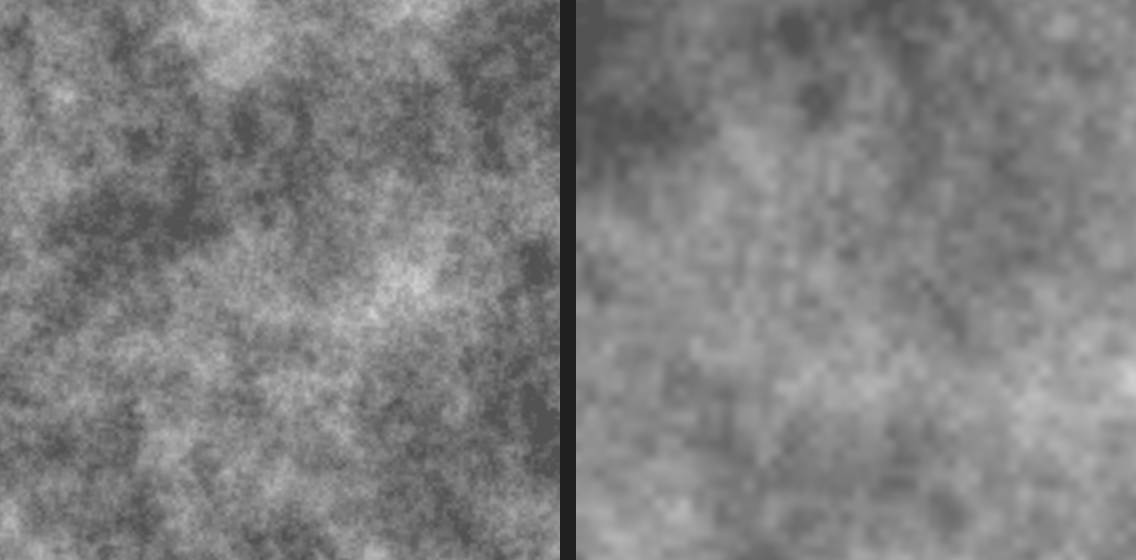
Left, the full canvas; right, a detail of the centre.
This texture is drawn by a three.js fragment shader. Its source:

```glsl
// Mottled grey cloud texture: six octaves of rotated value noise are summed
// with a slow falloff, so crisp fine grain rides on broad soft drifts, then
// mapped to mid greys with the deepest hollows levelled to flat dark patches.

varying vec2 vUv;

// Sine-free hash of a lattice point, 0 to 1
float hash(vec2 cell) {
  vec3 p = fract(cell.xyx * 0.1031);
  p += dot(p, p.yzx + 33.33);
  return fract((p.x + p.y) * p.z);
}

// Smoothly interpolated value noise, centred on zero
float valueNoise(vec2 p) {
  vec2 cell = floor(p);
  vec2 f = fract(p);
  vec2 blend = f * f * (3.0 - 2.0 * f);
  float low = mix(hash(cell), hash(cell + vec2(1.0, 0.0)), blend.x);
  float high = mix(hash(cell + vec2(0.0, 1.0)), hash(cell + vec2(1.0, 1.0)), blend.x);
  return mix(low, high, blend.y) - 0.5;
}

// Fractal sum; each octave is turned to hide the lattice directions
float clouds(vec2 p) {
  mat2 turn = mat2(0.8, 0.6, -0.6, 0.8);
  float sum = 0.0;
  float amplitude = 1.0;
  for (int octave = 0; octave < 6; octave++) {
    sum += amplitude * valueNoise(p);
    p = turn * p * 2.0 + vec2(17.3, 41.7);
    amplitude *= 0.87;
  }
  return sum;
}

void main() {
  float grey = 0.498 + 0.205 * clouds(vUv * 4.2 + vec2(23.0, 57.0));

  // Level off the darkest hollows
  grey = max(grey, 0.325);

  gl_FragColor = vec4(vec3(grey), 1.0);
}
```
